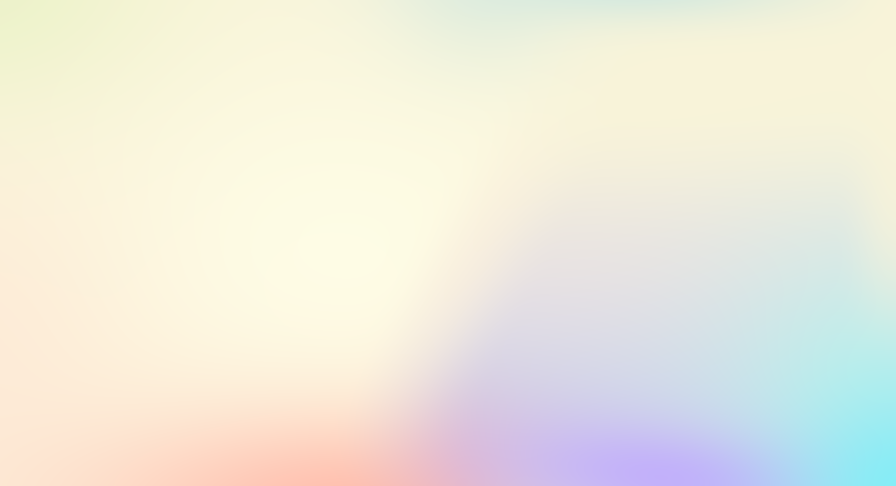
Give the GLSL for this background, as a Shadertoy shader.

```glsl
// Soft pastel mesh gradient: a cream sweep over lilac, aqua and coral glows.

const vec3 CREAM  = vec3(0.995, 0.990, 0.900);
const vec3 BUTTER = vec3(0.975, 0.955, 0.850);
const vec3 LIME   = vec3(0.925, 0.950, 0.790);
const vec3 PEACH  = vec3(0.995, 0.915, 0.840);
const vec3 CORAL  = vec3(1.000, 0.735, 0.670);
const vec3 ROSE   = vec3(0.910, 0.715, 0.780);
const vec3 MIST   = vec3(0.905, 0.880, 0.890);
const vec3 HAZE   = vec3(0.825, 0.835, 0.915);
const vec3 VIOLET = vec3(0.760, 0.680, 0.985);
const vec3 AQUA   = vec3(0.760, 0.945, 0.915);
const vec3 CYAN   = vec3(0.520, 0.930, 0.965);
const vec3 TEAL   = vec3(0.820, 0.910, 0.875);

const float EDGE_START = 0.40;  // where the sweep meets the lower edge
const float EDGE_SLOPE = 0.29;  // rightward lean of the sweep
const float EDGE_BEND  = 0.06;  // flare of the sweep near its foot
const float EDGE_SOFT  = 0.085; // half width of the blend

// Elliptical Gaussian falloff, 1 at the centre
float glow(vec2 p, vec2 centre, vec2 radius) {
    vec2 d = (p - centre) / radius;
    return exp(-dot(d, d));
}

vec2 rotate(vec2 p, float angle) {
    float c = cos(angle), s = sin(angle);
    return vec2(c * p.x - s * p.y, s * p.x + c * p.y);
}

// Warm side: cream core, lime corner, peach margin and coral floor
vec3 warmField(vec2 p) {
    vec3 col = mix(BUTTER, CREAM, glow(p, vec2(0.37, 0.42), vec2(0.34, 0.48)));
    col = mix(col, PEACH, 0.85 * glow(p, vec2(-0.04, 0.25), vec2(0.20, 0.42)));
    col = mix(col, LIME, glow(p, vec2(-0.03, 1.05), vec2(0.20, 0.26)));
    col = mix(col, PEACH, 0.75 * glow(p, vec2(0.30, 0.0), vec2(0.42, 0.25)));
    return mix(col, CORAL, 0.95 * glow(p, vec2(0.41, -0.04), vec2(0.28, 0.17)));
}

// Cool side: butter fading down to haze, with violet and cyan glows
vec3 coolField(vec2 p) {
    vec3 col = mix(MIST, BUTTER, smoothstep(0.36, 0.80, p.y));
    col = mix(HAZE, col, smoothstep(0.14, 0.46, p.y));
    col = mix(col, AQUA, 0.85 * glow(p, vec2(0.98, 0.22), vec2(0.19, 0.31)));
    col = mix(col, ROSE, glow(p, vec2(0.47, -0.02), vec2(0.14, 0.20)));
    vec2 q = rotate(p - vec2(0.75, 0.015), 0.32);
    col = mix(col, VIOLET, 0.95 * glow(q, vec2(0.0), vec2(0.19, 0.105)));
    return mix(col, CYAN, glow(p, vec2(1.01, -0.02), vec2(0.13, 0.23)));
}

void mainImage(out vec4 fragColor, in vec2 fragCoord) {
    vec2 p = fragCoord / iResolution.xy;

    // Leaning blend between the two sides
    float edge = EDGE_START + EDGE_SLOPE * p.y + EDGE_BEND * exp(-10.0 * p.y);
    float side = smoothstep(-EDGE_SOFT, EDGE_SOFT, p.x - edge);
    vec3 col = mix(warmField(p), coolField(p), side);

    // Faint warm rim along the sweep
    float rim = exp(-pow((p.x - edge + 0.015) / 0.05, 2.0));
    col = mix(col, PEACH, 0.30 * rim * glow(p, vec2(0.54, 0.45), vec2(0.3, 0.28)));

    // Teal light along the top
    col = mix(col, TEAL, 0.95 * glow(p, vec2(0.71, 1.03), vec2(0.20, 0.075)));
    col = mix(col, TEAL, 0.45 * glow(p, vec2(0.54, 1.0), vec2(0.11, 0.16)));

    // Pale strip at the right margin
    float strip = smoothstep(0.93, 1.0, p.x) * smoothstep(0.22, 0.62, p.y);
    col = mix(col, BUTTER, 0.75 * strip);

    fragColor = vec4(col, 1.0);
}
```
